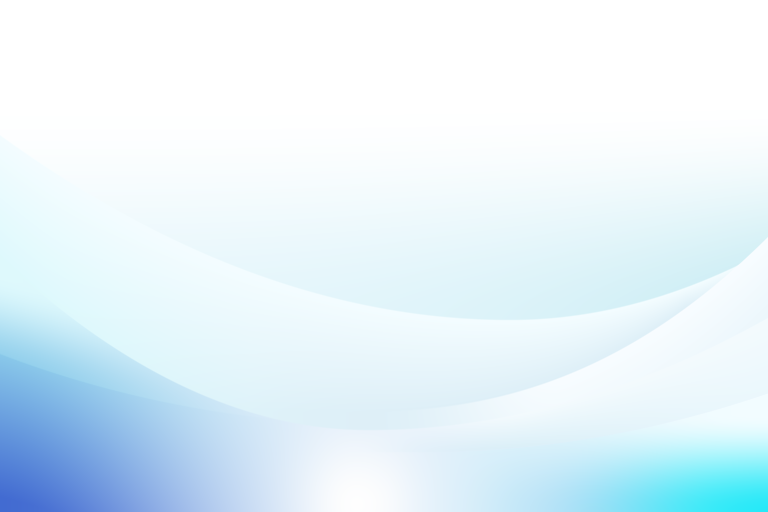
Reproduce this background procedurally as a WebGL 2 fragment shader.

```glsl
#version 300 es
precision highp float;
// Pale layered waves under a white sky, with blue, white and cyan glows along the bottom.

uniform vec2 u_resolution;
out vec4 fragColor;

const vec3 WHITE = vec3(1.0);
const vec3 ICE = vec3(0.955, 0.99, 1.0);
const vec3 MIST = vec3(0.87, 0.938, 0.97);
const vec3 AQUA = vec3(0.87, 0.975, 0.99);
const vec3 SKY = vec3(0.55, 0.80, 0.92);
const vec3 ROYAL = vec3(0.26, 0.42, 0.82);
const vec3 HALO = vec3(0.89, 0.935, 0.98);
const vec3 CYAN = vec3(0.14, 0.91, 0.97);
const vec3 AZURE = vec3(0.38, 0.74, 0.93);

// Height of a bowl-shaped curve with separate left and right steepness
float valley(float x, vec2 bottom, vec2 steepness, float power) {
  float dx = x - bottom.x;
  float k = dx < 0.0 ? steepness.x : steepness.y;
  return bottom.y + k * pow(abs(dx), power);
}

// Antialiased coverage of the area below a curve
float below(float curve, float y, float soft) {
  return smoothstep(-soft, soft, curve - y);
}

// Position between an upper and a lower curve, 0 at the top
float depthBetween(float top, float bottom, float y) {
  return clamp((top - y) / max(top - bottom, 0.04), 0.0, 1.0);
}

vec3 skyColor(vec2 p) {
  vec3 low = mix(vec3(0.895, 0.963, 0.985), vec3(0.77, 0.92, 0.95), p.x * p.x * p.x);
  return mix(WHITE, low, 1.0 - smoothstep(0.36, 0.81, p.y));
}

// Blue corner, paler with height and toward the middle
vec3 blueCorner(vec2 p, vec3 base, float drop) {
  float h = p.y + 0.4 * p.x - drop;
  vec3 blue = mix(ROYAL, SKY, clamp(h / 0.29, 0.0, 1.0));
  blue = mix(blue, AQUA, smoothstep(0.27, 0.46, h));
  return mix(base, blue, 1.0 - smoothstep(0.0, 0.46, p.x));
}

vec3 cyanCorner(vec2 p, vec3 base) {
  vec3 tint = mix(AZURE, CYAN, smoothstep(0.68, 0.94, p.x));
  float strength = smoothstep(0.52, 1.03, p.x) * (1.0 - smoothstep(0.0, 0.19, p.y));
  return mix(base, tint, strength);
}

void main() {
  vec2 p = gl_FragCoord.xy / u_resolution;
  float aspect = u_resolution.x / u_resolution.y;
  float soft = 1.0 / u_resolution.y;

  // Wave outlines
  float crest = valley(p.x, vec2(0.664, 0.375), vec2(0.819, 1.21), 2.0);
  float middle = valley(p.x, vec2(0.48, 0.16), vec2(1.467, 0.81), 2.0);
  float wing = valley(p.x, vec2(0.45, 0.195), vec2(0.0, 1.437), 2.4);
  float leftFold = valley(p.x, vec2(0.6, 0.165), vec2(0.49, 0.0), 2.4);
  float rightFold = valley(p.x, vec2(0.55, 0.117), vec2(0.0, 0.568), 2.0);

  // Sky and the broad upper wave
  vec3 color = skyColor(p);
  vec3 waveFoot = mix(AQUA, MIST, smoothstep(0.05, 0.5, p.x));
  float waveDepth = depthBetween(crest, max(middle, wing), p.y);
  color = mix(color, mix(ICE, waveFoot, waveDepth), below(crest, p.y, soft));

  // Right wing, dissolving toward the middle
  float wingDepth = clamp((wing - p.y) / 0.2, 0.0, 1.0);
  vec3 wingColor = mix(vec3(0.972, 0.99, 1.0), vec3(0.91, 0.96, 0.985), wingDepth);
  color = mix(color, wingColor, below(wing, p.y, soft) * smoothstep(0.48, 0.74, p.x));

  // Lower wave: white glow and blue corner
  vec2 toGlow = (p - vec2(0.465, 0.015)) * vec2(aspect, 1.0);
  vec3 lower = mix(HALO, vec3(0.995), exp(-60.0 * dot(toGlow, toGlow)));
  lower = blueCorner(p, lower, 0.03 * below(leftFold, p.y, soft));

  // Lower wave: right panel above its fold
  vec3 panelFoot = mix(vec3(0.85, 0.935, 0.97), vec3(0.92, 0.97, 0.99), smoothstep(0.6, 1.0, p.x));
  vec3 panel = mix(vec3(0.955, 0.982, 0.993), panelFoot, depthBetween(middle, rightFold, p.y));
  lower = mix(lower, panel, smoothstep(0.45, 0.7, p.x) * (1.0 - below(rightFold, p.y, soft)));

  // Lower wave: cyan corner below the fold
  vec3 pool = mix(vec3(0.86, 0.945, 0.98), vec3(0.95, 0.99, 1.0), smoothstep(0.55, 1.0, p.x));
  pool = cyanCorner(p, pool);
  lower = mix(lower, pool, smoothstep(0.5, 0.68, p.x) * below(rightFold, p.y, soft));

  color = mix(color, lower, below(middle, p.y, soft));
  fragColor = vec4(color, 1.0);
}
```
